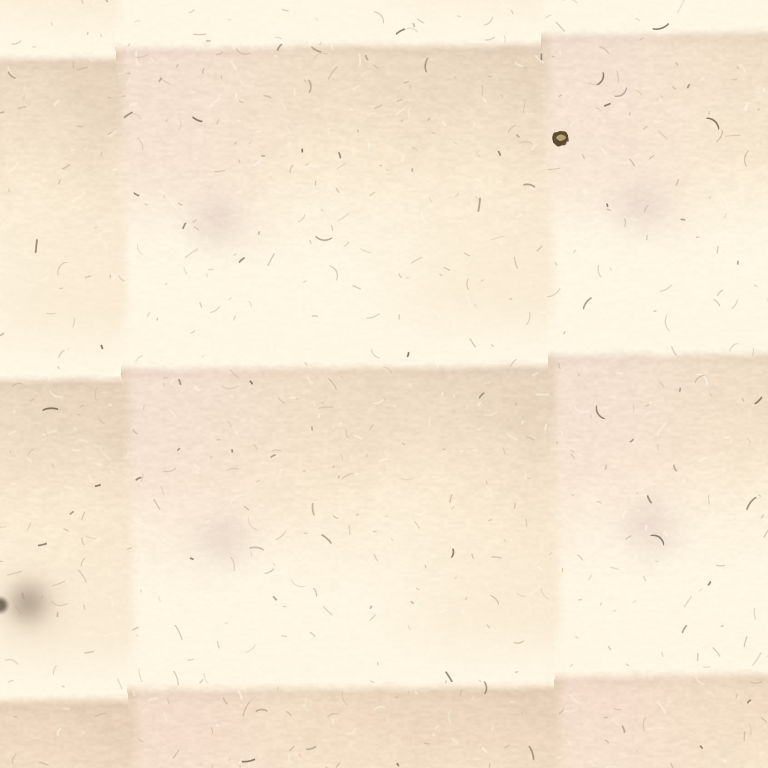
Reproduce this texture procedurally as a WebGL 1 fragment shader.

```glsl
precision highp float;
// Aged cream paper tiles: a slightly skewed, stepped grid whose cells fade from
// tan at the top to pale cream below, each with a soft blotch. Fibres, grain and
// a few stains are scattered over the sheet independently of the grid.
uniform vec2 u_resolution;

const vec3 CREAM = vec3(1.0, 0.97, 0.895);
const vec3 PEACH = vec3(0.98, 0.92, 0.825);
const vec3 TAN = vec3(0.915, 0.835, 0.745);
const vec3 PINK = vec3(0.965, 0.885, 0.835);
const vec3 INK = vec3(0.36, 0.31, 0.25);

vec2 hash2(vec2 p) {
  vec3 q = fract(p.xyx * vec3(0.1031, 0.1030, 0.0973));
  q += dot(q, q.yzx + 33.33);
  return fract((q.xx + q.yz) * q.zy);
}

float noise(vec2 p) {
  vec2 i = floor(p), f = fract(p);
  f = f * f * (3.0 - 2.0 * f);
  return mix(mix(hash2(i).x, hash2(i + vec2(1, 0)).x, f.x),
             mix(hash2(i + vec2(0, 1)).x, hash2(i + vec2(1, 1)).x, f.x), f.y);
}

// Shading of one tile; f runs left to right and top to bottom.
vec3 tile(vec2 f, float cloud) {
  float v = f.y + 0.16 * (cloud - 0.5);
  float rightSide = smoothstep(0.5, 0.85, f.x) * (1.0 - smoothstep(0.78, 1.0, f.y));
  float glow = smoothstep(0.28, 0.74, v) * (1.0 - 0.75 * rightSide);
  vec3 col = mix(PEACH, CREAM, glow);
  float corner = smoothstep(0.3, 1.0, f.x);
  float shade = (1.0 - smoothstep(0.0, 0.5, v)) * (0.55 + 0.4 * corner);
  shade += 0.3 * smoothstep(0.82, 1.0, f.x) * (1.0 - f.y);
  col = mix(col, TAN, min(shade, 1.0));
  float blush = (1.0 - smoothstep(0.1, 0.5, f.x)) * (1.0 - smoothstep(0.25, 0.75, v));
  col = mix(col, PINK, 0.6 * blush);
  // Soft blotch left of the centre.
  vec2 b = (f - vec2(0.23, 0.55)) / vec2(0.065, 0.085);
  return mix(col, vec3(0.90, 0.825, 0.775), 0.6 * exp(-dot(b, b)));
}

// Short bent strokes, at most one per cell of an n by n grid.
float fibres(vec2 p, float n, float density, float halfWidth, float seed) {
  float cover = 0.0, px = 1.0 / u_resolution.y;
  for (int j = -1; j <= 1; j++) {
    for (int i = -1; i <= 1; i++) {
      vec2 cell = floor(p * n) + vec2(i, j);
      vec2 h = hash2(cell + seed), k = hash2(cell + seed + 57.3);
      vec2 m = hash2(cell + seed + 113.7);
      float a = 3.1416 * k.x, c = cos(a), s = sin(a);
      vec2 q = p - (cell + h) / n;
      q = vec2(c * q.x + s * q.y, c * q.y - s * q.x);
      float len = mix(0.0012, 0.010, k.y * k.y);
      float bend = (m.x - 0.5) * 90.0 * q.x * q.x;
      float d = length(vec2(max(abs(q.x) - len, 0.0), q.y - bend));
      float line = 1.0 - smoothstep(halfWidth - 0.5 * px, halfWidth + px, d);
      cover = max(cover, line * step(m.y, density) * (0.4 + 0.6 * h.x));
    }
  }
  return cover;
}

void main() {
  vec2 p = gl_FragCoord.xy / u_resolution;
  p.y = 1.0 - p.y;
  float px = 1.0 / u_resolution.y;

  // Leaning columns; each column sits a little higher than the one before.
  float wobble = 0.003 * (noise(p * 30.0) - 0.5);
  float x = (p.x - 0.149 - 0.02 * p.y + wobble) / 0.555;
  float column = floor(x);
  float y = (p.y - 0.055 + 0.0175 * column + 0.004 * fract(x) + wobble) / 0.418;
  vec2 f = fract(vec2(x, y));

  // Tile tone with softened seams.
  float cloud = 0.65 * noise(p * 9.0 + 4.0) + 0.35 * noise(p * 26.0);
  vec3 col = mix(tile(vec2(1.0, f.y), cloud), tile(f, cloud), smoothstep(0.0, 0.035, f.x));
  col = mix(CREAM, col, smoothstep(0.0, 0.035, f.y));
  float lip = (f.y - 0.035) / 0.018;
  col *= 1.0 - 0.025 * exp(-lip * lip);
  col *= mix(vec3(1.0), vec3(1.0, 0.985, 0.975), smoothstep(0.4, 1.0, p.y) * (1.0 - f.y));

  // Horizontal paper grain, stronger on the shaded part.
  float grain = noise(p * vec2(85.0, 260.0)) + noise(p * vec2(210.0, 330.0)) - 1.0;
  col += grain * mix(0.026, 0.009, smoothstep(0.3, 0.9, f.y));

  // Pale, faint and dark fibres.
  col = mix(col, vec3(1.0, 0.98, 0.91), 0.6 * fibres(p, 38.0, 0.3, 0.0010, 11.0));
  col = mix(col, vec3(0.72, 0.65, 0.54), 0.6 * fibres(p, 34.0, 0.38, 0.0005, 29.0));
  col = mix(col, INK, 0.75 * fibres(p, 15.0, 0.36, 0.0008, 83.0));

  // Small crusted speck with a lighter core.
  vec2 q = p - vec2(0.730, 0.180);
  float r = length(q) + 0.004 * (noise(p * 190.0) - 0.5);
  col = mix(col, vec3(0.70, 0.63, 0.46), 1.0 - smoothstep(0.008, 0.008 + 2.0 * px, r));
  float rim = abs(r - 0.0075);
  col = mix(col, vec3(0.30, 0.24, 0.14), 0.85 * (1.0 - smoothstep(0.0015, 0.002 + px, rim)));

  // Blurred stain and its darker neighbour at the left edge.
  vec2 stain = (p - vec2(0.037, 0.785)) / 0.024;
  col = mix(col, vec3(0.47, 0.43, 0.38), 0.75 * exp(-dot(stain, stain)));
  col = mix(col, TAN, 0.45 * exp(-0.25 * dot(stain, stain)));
  float spot = length(p - vec2(0.0, 0.788));
  col = mix(col, INK, 0.8 * (1.0 - smoothstep(0.004, 0.014, spot)));

  gl_FragColor = vec4(clamp(col, 0.0, 1.0), 1.0);
}
```
